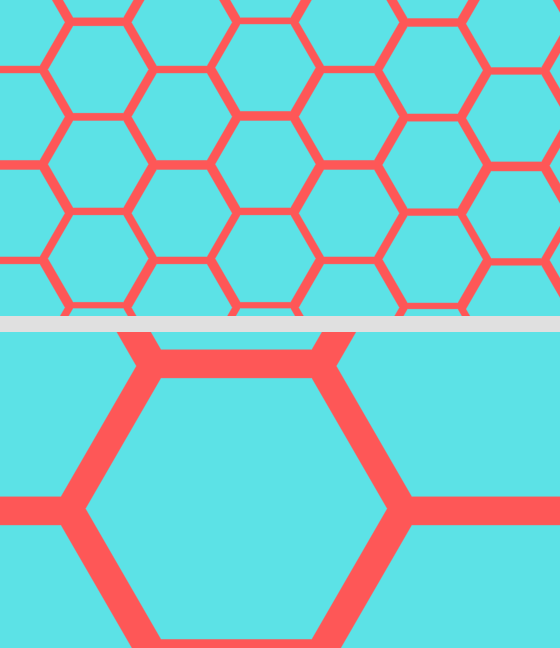
Top, the full canvas; bottom, a detail of the centre.
A WebGL 2 fragment shader for this pattern:

```glsl
#version 300 es
precision highp float;

uniform vec2 u_resolution;
out vec4 fragColor;

const vec3 CELL = vec3(0.36, 0.885, 0.902);
const vec3 LINE = vec3(0.995, 0.342, 0.342);

// Signed distance to a flat-topped regular hexagon with the given apothem
float hexagon(vec2 p, float apothem) {
    p = abs(p);
    return max(p.y, dot(p, vec2(0.8660254, 0.5))) - apothem;
}

// Uneven vertical placement of a cell, in canvas heights
float rowShift(float column, float halfRow) {
    float wobble[9] = float[9](-0.5, 0.5, 0.0, -0.5, -0.5, 1.5, -1.5, 0.5, -4.0);
    float shift = wobble[int(clamp(halfRow, 0.0, 8.0))];
    shift += 2.0 * smoothstep(4.0, 6.0, column);
    if (column == 3.0 && halfRow == 2.0) shift -= 2.5;
    return shift / 432.0;
}

void main() {
    // Canvas heights, measured downward from the top left
    vec2 p = gl_FragCoord.xy / u_resolution.y;
    p.y = 1.0 - p.y;

    vec2 origin = vec2(0.0463, -0.081);
    vec2 pitch = vec2(0.26458, 0.15046);
    float nearestColumn = round((p.x - origin.x) / pitch.x);

    // Nearest hexagon among adjacent staggered columns
    float d = 1.0;
    for (int i = -1; i <= 1; i++) {
        float column = nearestColumn + float(i);
        float stagger = 1.0 - mod(column, 2.0);
        float nearestRow = round(((p.y - origin.y) / pitch.y - stagger) * 0.5);
        for (int j = -1; j <= 1; j++) {
            float halfRow = 2.0 * (nearestRow + float(j)) + stagger;
            vec2 center = origin + pitch * vec2(column, halfRow);
            center.y += rowShift(column, halfRow);
            d = min(d, hexagon(p - center, 0.1377));
        }
    }

    // Gaps between the hexagons form the lines
    float edge = 0.8 / u_resolution.y;
    fragColor = vec4(mix(CELL, LINE, smoothstep(-edge, edge, d)), 1.0);
}
```
